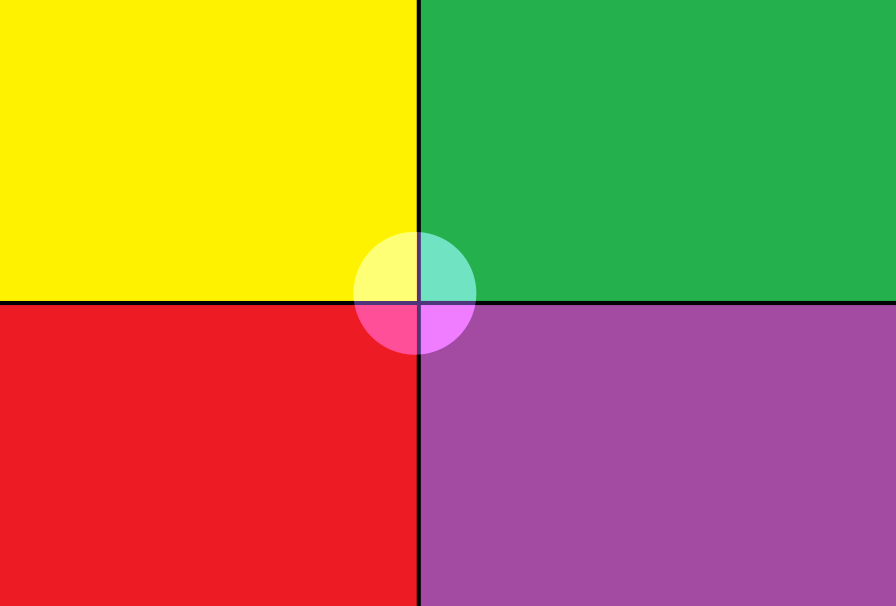
Give the GLSL for this background, as a Shadertoy shader.

```glsl
#define YELLOW vec3(1.00, 0.95, 0.00)
#define GREEN vec3(0.14, 0.69, 0.30)
#define RED vec3(0.93, 0.11, 0.14)
#define PURPLE vec3(0.64, 0.29, 0.64)
#define LINE_COLOR vec3(0.01, 0.01, 0.02)
#define GLOW_TINT vec3(0.30, 0.20, 0.46)
#define CROSS_CENTER vec2(0.4674, 0.5)
#define DISC_CENTER vec2(0.4631, 0.516)
#define DISC_RADIUS 0.1013
#define LINE_HALF_WIDTH 0.0034

// Antialiased coverage of a signed distance, in units of canvas height
float coverage(float dist, float pixel) {
    return clamp(0.5 - dist / pixel, 0.0, 1.0);
}

void mainImage(out vec4 fragColor, in vec2 fragCoord) {
    float pixel = 1.0 / iResolution.y;
    vec2 fromCross = (fragCoord - CROSS_CENTER * iResolution.xy) * pixel;
    vec2 fromDisc = (fragCoord - DISC_CENTER * iResolution.xy) * pixel;

    // Four colour quadrants
    float right = coverage(-fromCross.x, pixel);
    float top = coverage(-fromCross.y, pixel);
    vec3 color = mix(mix(RED, PURPLE, right), mix(YELLOW, GREEN, right), top);

    // Dividing cross
    float crossDist = min(abs(fromCross.x), abs(fromCross.y)) - LINE_HALF_WIDTH;
    color = mix(color, LINE_COLOR, coverage(crossDist, pixel));

    // Additive translucent disc
    float disc = coverage(length(fromDisc) - DISC_RADIUS, pixel);
    color = min(color + GLOW_TINT * disc, 1.0);

    fragColor = vec4(color, 1.0);
}
```
